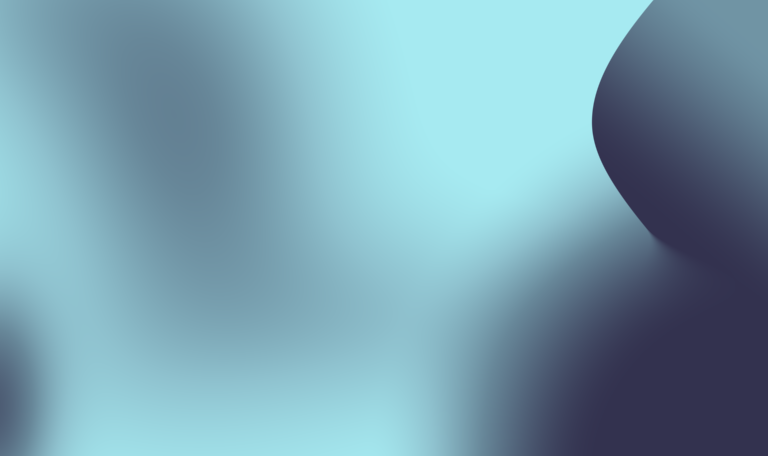
This background is drawn by a Shadertoy shader. Its source:

```glsl
// Soft cyan and slate gradient with a navy corner and a curved fold at the right.

#define ASPECT 1.684
#define BASE_TONE 1.04
#define NAVY  vec3(0.200, 0.196, 0.310)
#define SLATE vec3(0.405, 0.530, 0.600)
#define MIST  vec3(0.560, 0.760, 0.810)
#define CYAN  vec3(0.650, 0.918, 0.945)
#define FOLD_TIP vec2(1.298, 0.732)
#define FOLD_GLOW 0.56
#define FOLD_FADE 0.10

// Gaussian spot, 1 at its centre; lean shears it sideways
float spot(vec2 p, vec2 centre, vec2 radius, float lean) {
    vec2 d = p - centre;
    d.x += lean * d.y;
    d /= radius;
    return exp(-dot(d, d));
}

// Maps a tone of 0..1 to the palette
vec3 palette(float tone) {
    vec3 colour = mix(NAVY, SLATE, clamp(tone / 0.5, 0.0, 1.0));
    colour = mix(colour, MIST, clamp((tone - 0.5) / 0.28, 0.0, 1.0));
    return mix(colour, CYAN, clamp((tone - 0.78) / 0.22, 0.0, 1.0));
}

// Blurred shadows over the bright ground
float groundTone(vec2 p) {
    float tone = BASE_TONE;
    tone -= 0.56 * spot(p, vec2(0.402, 0.715), vec2(0.320, 0.505), 0.12); // column
    tone -= 0.23 * spot(p, vec2(0.040, 1.020), vec2(0.285, 0.285), 0.0);  // upper left
    tone -= 0.77 * spot(p, vec2(-0.022, 0.100), vec2(0.132, 0.263), 0.0); // lower left
    tone -= 0.08 * spot(p, vec2(0.240, 0.190), vec2(0.240, 0.220), 0.0);  // left haze
    tone -= 0.22 * spot(p, vec2(0.877, 0.300), vec2(0.440, 0.220), 0.0);  // middle haze

    // Round navy corner with a wide soft rim
    float rim = length(p - vec2(1.689, -0.053)) - 0.643;
    return clamp(tone, 0.0, 1.0) * smoothstep(-0.265, 0.250, rim);
}

// Signed distance estimate to the fold, positive inside
float foldDistance(vec2 p) {
    float rise = p.y - FOLD_TIP.y;
    vec2 bend = rise > 0.0 ? vec2(0.272, 0.241) : vec2(0.180, 0.175);
    float t = rise / bend.y;
    float root = sqrt(1.0 + t * t);
    float slope = bend.x * t / (bend.y * root);
    float edge = FOLD_TIP.x + bend.x * (root - 1.0);
    return (p.x - edge) / sqrt(1.0 + slope * slope);
}

void mainImage(out vec4 fragColor, in vec2 fragCoord) {
    vec2 p = fragCoord / iResolution.xy * vec2(ASPECT, 1.0);

    // Fold lit from its upper right, sharp above and dissolving below
    float foldTone = FOLD_GLOW * smoothstep(1.33, 1.77, dot(p, vec2(0.65, 0.76)));
    float softness = 0.9 / iResolution.y + FOLD_FADE * smoothstep(0.50, 0.36, p.y);
    float fold = smoothstep(-softness, softness, foldDistance(p));

    vec3 colour = mix(palette(groundTone(p)), palette(foldTone), fold);
    fragColor = vec4(colour, 1.0);
}
```
